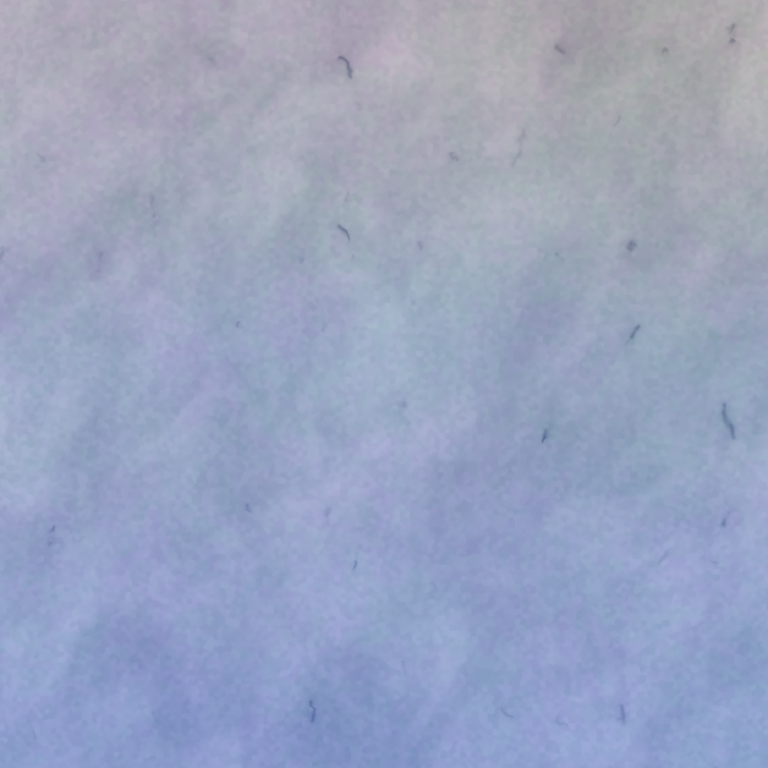
Reproduce this texture procedurally as a three.js fragment shader.

```glsl
varying vec2 vUv;

// Wash colours from the bottom edge to the top
const vec3 DEEP_BLUE = vec3(0.535, 0.61, 0.79);
const vec3 SOFT_BLUE = vec3(0.57, 0.632, 0.79);
const vec3 PERIWINKLE = vec3(0.605, 0.655, 0.78);
const vec3 PALE_GREY = vec3(0.636, 0.655, 0.735);
const vec3 DUSTY_ROSE = vec3(0.685, 0.67, 0.73);

// Tints and shading
const vec3 WARM_SHIFT = vec3(-0.004, 0.002, -0.05);
const vec3 ROSE_SHIFT = vec3(0.022, -0.014, 0.018);
const vec3 SHADE_SHIFT = vec3(-0.035, -0.022, -0.04);
const vec3 MARK_SHIFT = vec3(-0.16, -0.15, -0.12);
const vec2 SHADE_CENTER = vec2(0.82, 0.55);
const vec2 SHADE_SIZE = vec2(0.28, 0.12);

// Scales are cells across the canvas
const float CLOUD_SCALE = 4.5;
const float SMUDGE_SCALE = 13.0;
const float MOTTLE_SCALE = 36.0;
const float GRAIN_SCALE = 140.0;
const float CLOUD_DEPTH = 0.045;
const float SMUDGE_DEPTH = 0.055;
const float MOTTLE_DEPTH = 0.036;
const float GRAIN_DEPTH = 0.038;
const float CELL_SOFTNESS = 6.0;
const float EDGE_WOBBLE = 0.06;

// Scuffs
const float LONG_MARK_GRID = 8.0;
const float SHORT_MARK_GRID = 15.0;
const float MARK_SHARE = 0.2;
const float MARK_WIDTH = 0.0038;

vec2 hash2(vec2 p) {
  vec2 q = vec2(dot(p, vec2(127.1, 311.7)), dot(p, vec2(269.5, 183.3)));
  return fract(sin(q) * 43758.55);
}

// Layered, turned sines for slow wandering, about -1 to 1
float drift(vec2 p) {
  float sum = 0.0;
  float amp = 0.5;
  for (int i = 0; i < 4; i++) {
    p = mat2(0.8, 0.6, -0.6, 0.8) * p * 1.7 + 1.9;
    sum += amp * sin(p.x + 1.4 * sin(p.y * 0.8));
    amp *= 0.55;
  }
  return sum;
}

// Cellular noise whose random cell tones melt together, -0.5 to 0.5
float softCells(vec2 p) {
  vec2 cell = floor(p);
  vec2 local = fract(p);
  float tone = 0.0;
  float total = 0.0;
  for (int y = -1; y <= 1; y++) {
    for (int x = -1; x <= 1; x++) {
      vec2 offset = vec2(float(x), float(y));
      vec2 site = offset + hash2(cell + offset) - local;
      float weight = exp(-CELL_SOFTNESS * dot(site, site));
      tone += weight * hash2(cell + offset + 57.0).x;
      total += weight;
    }
  }
  return tone / total - 0.5;
}

// Sparse, mostly steep scuffs, each in a faint smudge
float marks(vec2 uv, float grid) {
  vec2 cell = floor(uv * grid);
  vec2 place = hash2(cell + grid);
  vec2 kind = hash2(cell + grid + 31.0);
  vec2 look = hash2(cell + grid + 73.0);
  vec2 p = (fract(uv * grid) - mix(vec2(0.35), vec2(0.65), place)) / grid;
  float angle = mix(0.8, 2.4, kind.y);
  vec2 along = vec2(cos(angle), sin(angle));
  float halfLength = mix(0.02, 0.2, look.x * look.x) / grid;
  float t = clamp(dot(p, along), -halfLength, halfLength);
  float d = length(p - along * t);
  float width = MARK_WIDTH * mix(0.6, 1.1, look.y);
  float core = exp(-d * d / (width * width));
  float smudge = 0.2 * exp(-d * d / (width * width * 16.0));
  return step(kind.x, MARK_SHARE) * mix(0.3, 1.0, place.x) * (core + smudge);
}

vec3 wash(float h) {
  vec3 color = mix(DEEP_BLUE, SOFT_BLUE, smoothstep(0.0, 0.22, h));
  color = mix(color, PERIWINKLE, smoothstep(0.18, 0.46, h));
  color = mix(color, PALE_GREY, smoothstep(0.5, 0.8, h));
  return mix(color, DUSTY_ROSE, smoothstep(0.72, 1.0, h));
}

void main() {
  vec2 uv = vUv;
  vec2 warp = vec2(drift(uv * 4.0), drift(uv * 4.0 + 8.3));
  vec2 brushed = vec2(uv.x - 0.3 * uv.y, uv.y * 0.75) + 0.035 * warp;

  // Vertical wash, warmer and greyer toward the upper right
  vec3 color = wash(uv.y + EDGE_WOBBLE * drift(uv * 2.2 + 3.0));
  float warmth = smoothstep(0.4, 0.95, uv.y) * smoothstep(0.3, 0.9, uv.x + 0.08 * warp.x);
  color += WARM_SHIFT * warmth;
  vec2 shade = (uv + 0.05 * warp - SHADE_CENTER) / SHADE_SIZE;
  color += SHADE_SHIFT * exp(-dot(shade, shade));

  // Plaster tones from broad clouds down to grain
  float grain = softCells(uv * GRAIN_SCALE);
  float tone = CLOUD_DEPTH * softCells(brushed * CLOUD_SCALE);
  tone += SMUDGE_DEPTH * softCells(brushed * SMUDGE_SCALE + 19.0);
  tone += MOTTLE_DEPTH * softCells(brushed * MOTTLE_SCALE + 41.0);
  tone += GRAIN_DEPTH * grain;
  color += tone * vec3(1.1, 1.0, 0.85);
  color += ROSE_SHIFT * (softCells(uv * 9.0 + 5.0) + softCells(uv * 62.0 + 11.0));

  // Scuffs, frayed by warping and broken into pieces
  vec2 frayed = uv + 0.006 * warp;
  frayed += 0.008 * vec2(softCells(uv * 75.0 + 3.0), softCells(uv * 75.0 + 29.0));
  float broken = smoothstep(-0.25, 0.2, softCells(uv * 85.0 + 67.0));
  float scuff = marks(frayed, LONG_MARK_GRID) + 0.75 * marks(frayed + 0.37, SHORT_MARK_GRID);
  color += MARK_SHIFT * scuff * mix(0.25, 1.0, broken);

  gl_FragColor = vec4(clamp(color, 0.0, 1.0), 1.0);
}
```
